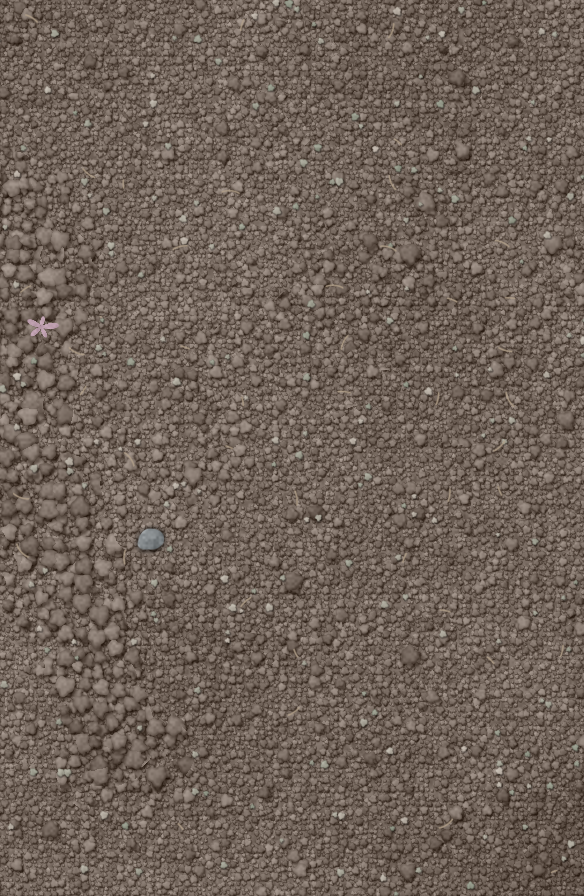
This texture is drawn by a WebGL 2 fragment shader. Its source:

```glsl
#version 300 es
precision highp float;
// Dry brown soil: jittered cell layers of lumpy grains, fine to coarse, each
// casting a small shadow. Coarse clods gather in bands set by segment distances;
// pale chips, straws, a grey stone and a pink leaf lie on top.
uniform vec2 u_resolution;
out vec4 fragColor;

vec3 hash3(vec2 p) {
  vec3 q = fract(p.xyx * vec3(0.1031, 0.1030, 0.0973));
  q += dot(q, q.yxz + 33.33);
  return fract((q.xxy + q.yzz) * q.zyx);
}

float noise(vec2 p) {
  vec2 c = floor(p), f = fract(p);
  f = f * f * (3.0 - 2.0 * f);
  return mix(mix(hash3(c).x, hash3(c + vec2(1, 0)).x, f.x),
             mix(hash3(c + vec2(0, 1)).x, hash3(c + vec2(1, 1)).x, f.x), f.y);
}

float fbm(vec2 p) {
  float sum = 0.0, amp = 0.53;
  for (int i = 0; i < 4; i++) {
    sum += amp * noise(p);
    p = mat2(1.6, 1.2, -1.2, 1.6) * p + 17.3;
    amp *= 0.5;
  }
  return sum;
}

float segment(vec2 p, vec2 a, vec2 b) {
  vec2 d = b - a;
  return length(p - a - d * clamp(dot(p - a, d) / dot(d, d), 0.0, 1.0));
}

// Scattered lumps: x = coverage, y = shading, z = shadow, w = random id
vec4 grains(vec2 p, float scale, float cover, float seed) {
  vec2 g = p * scale + seed;
  float soft = 0.8 * scale / u_resolution.y;
  float edge = 9.0, lit = 0.0, shadow = 0.0, id = 0.0;
  for (int j = -1; j <= 1; j++)
    for (int i = -1; i <= 1; i++) {
      vec2 cell = floor(g) + vec2(i, j);
      vec3 h = hash3(cell + seed), k = hash3(cell + seed + 71.0);
      if (k.x > cover) continue;
      vec2 d = g - cell - 0.2 - 0.6 * h.xy;
      float a = atan(d.y, d.x);
      float r = mix(0.27, 0.55, h.z) * (1.0 + 0.12 * sin(a * 3.0 + k.y * 6.28)
                                            + 0.08 * sin(a * 5.0 + k.z * 6.28));
      float e = length(d) - r;
      shadow = max(shadow, 1.0 - smoothstep(-0.08, 0.2, length(d - vec2(0.1, -0.15)) - r));
      if (e < edge) {
        edge = e;
        lit = dot(d, vec2(-0.5, 0.85)) / r;
        id = k.z;
      }
    }
  float shade = 0.065 * lit - 0.11 * smoothstep(-0.22, 0.02, edge);
  return vec4(1.0 - smoothstep(-soft, soft, edge), shade, shadow, id);
}

// Thin pale fibres, one per chosen cell
float straws(vec2 p) {
  vec2 g = p * 17.0;
  vec3 h = hash3(floor(g) + 5.0), k = hash3(floor(g) + 40.0);
  vec2 d = fract(g) - 0.3 - 0.4 * h.xy;
  float a = h.z * 6.28;
  vec2 dir = vec2(cos(a), sin(a)) * mix(0.05, 0.16, k.y);
  d += vec2(-dir.y, dir.x) * 8.0 * dot(d, d);
  float soft = 17.0 / u_resolution.y;
  return step(k.x, 0.22) * (1.0 - smoothstep(0.0, soft + 0.012, segment(d, -dir, dir)));
}

void main() {
  vec2 p = gl_FragCoord.xy / u_resolution.y;
  float patches = fbm(p * 7.0 + 3.0);

  // Where clods gather: left bank, its lower tail and a faint diagonal
  float bank = min(segment(p, vec2(0.0, 0.74), vec2(0.015, 0.48)),
                   segment(p, vec2(0.02, 0.48), vec2(0.12, 0.18)));
  float ridge = segment(p, vec2(0.15, 0.48), vec2(0.5, 0.75));
  float wobble = 0.12 * (patches - 0.5);
  float clods = 1.0 - smoothstep(0.025, 0.085, bank + wobble);
  float lumps = max(clods, 0.6 * (1.0 - smoothstep(0.02, 0.1, ridge + wobble)));
  lumps = max(lumps, 0.5 * smoothstep(0.55, 0.75, patches));

  // Ground, then four grain layers from fine to coarse
  float broad = 0.10 * (fbm(p * 4.0 + 9.0) - 0.5);
  broad -= 0.08 * (1.0 - smoothstep(0.0, 0.16, length(p - vec2(0.66, 0.04))));
  float grit = 0.15 * (noise(p * 330.0) - 0.5) + 0.07 * (noise(p * 150.0) - 0.5);
  float tone = 0.415 + broad + grit;
  vec4 cover = vec4(0.9, 0.55, mix(0.07, 0.6, lumps), mix(0.012, 0.75, clods) + 0.06 * lumps);
  for (int n = 0; n < 4; n++) {
    vec4 s = grains(p, 190.0 * pow(0.64, float(n)), cover[n], 13.0 * float(n) + 2.0);
    tone *= 1.0 - 0.4 * s.z;
    tone = mix(tone, 0.467 + broad + 0.6 * grit + 0.15 * (s.w - 0.5) + s.y, s.x);
  }
  vec3 col = tone + vec3(0.053, 0.0, -0.037);

  // Pale mineral chips and straws
  vec4 chip = grains(p, 125.0, 0.022, 91.0);
  vec3 chipColor = mix(vec3(0.57, 0.59, 0.53), vec3(0.74, 0.70, 0.66), chip.w);
  col = mix(col * (1.0 - 0.3 * chip.z), chipColor + chip.y + 0.5 * grit, chip.x);
  col = mix(col, vec3(0.70, 0.63, 0.54), 0.8 * straws(p));

  // Grey stone
  float soft = 1.0 / u_resolution.y;
  vec2 d = p - vec2(0.167, 0.398);
  float stone = length(d * vec2(0.9, 1.1)) - 0.013 + 0.006 * (noise(p * 90.0) - 0.5);
  col *= 1.0 - 0.35 * (1.0 - smoothstep(0.0, 0.006, stone));
  col = mix(col, vec3(0.50, 0.52, 0.53) + grit + 5.0 * (d.y - d.x), 1.0 - smoothstep(-soft, soft, stone));

  // Lobed pink leaf
  d = p - vec2(0.046, 0.635);
  float lobes = 0.010 + 0.007 * cos(5.0 * atan(d.y, d.x) - 0.6);
  float leaf = length(d * vec2(0.85, 1.4)) - lobes;
  col = mix(col, vec3(0.74, 0.62, 0.68) + 0.7 * grit, 1.0 - smoothstep(-soft, soft, leaf));

  fragColor = vec4(clamp(col, 0.0, 1.0), 1.0);
}
```
